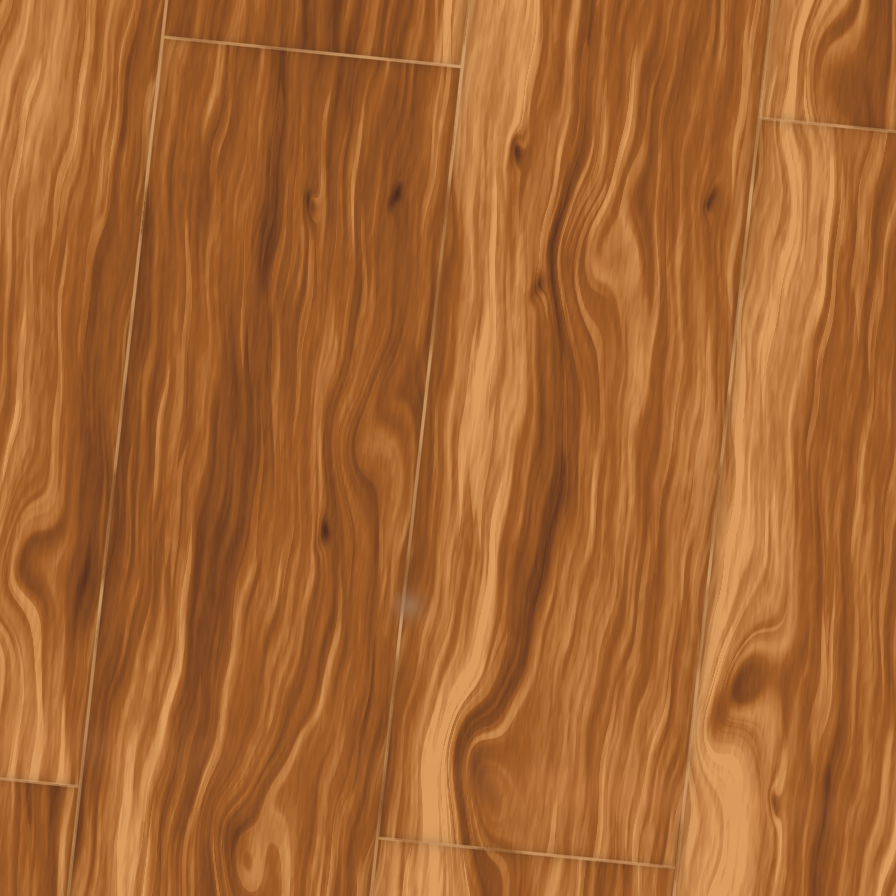
This texture is drawn by a Shadertoy shader. Its source:

```glsl
// Tilted, staggered wooden floor boards with swirling grain, knots and pale seams.

float hash(vec2 p) {
    vec3 q = fract(p.xyx * 0.1031);
    q += dot(q, q.yzx + 33.33);
    return fract((q.x + q.y) * q.z);
}

// Smooth cellular noise, roughly -1 to 1: random cell values blended by distance
float cells(vec2 p) {
    vec2 base = floor(p);
    float sum = 0.0, total = 0.0;
    for (int j = -1; j <= 1; j++)
    for (int i = -1; i <= 1; i++) {
        vec2 cell = base + vec2(i, j);
        vec2 d = cell + vec2(hash(cell), hash(cell + 51.7)) - p;
        float weight = exp(-6.0 * dot(d, d));
        sum += weight * hash(cell + 17.3);
        total += weight;
    }
    return 2.0 * sum / total - 1.0;
}

float bell(float x, float width) {
    return exp(-x * x / (width * width));
}

// Tone -1 is dark heartwood, 0 orange brown, 1 pale sapwood
vec3 woodColor(float tone) {
    vec3 middle = vec3(0.625, 0.36, 0.15);
    return tone < 0.0 ? mix(middle, vec3(0.46, 0.26, 0.13), min(-tone, 1.9))
                      : mix(middle, vec3(0.83, 0.58, 0.34), min(tone, 1.15));
}

float woodTone(float across, float along, float id, float row) {
    float seed = 40.0 * hash(vec2(id, row) + 7.0);
    float x = across * 0.338;
    float grain = x + 0.009 * sin(along * 7.0 + seed)
                + 0.004 * sin(along * 19.0 + x * 30.0 + seed * 2.0)
                + 0.0015 * sin(along * 53.0 + x * 90.0);
    float knotShade = 0.0;

    // Two broad swirls per board, then small dark knots
    for (int k = 0; k < 5; k++) {
        float n = float(k);
        bool broad = k < 2;
        vec2 center = broad
            ? vec2(0.56 - 0.23 * abs(id) + n * (0.256 - 0.09 * id),
                   0.097 + 0.1 * id + n * (0.475 + 0.118 * id))
            : vec2(0.12 + 0.8 * hash(vec2(id, n)), hash(vec2(n + 4.0, id)));
        vec2 size = broad ? vec2(0.042, 0.085) : vec2(0.009, 0.02);
        vec2 d = (vec2(x, along) - center * vec2(0.338, 1.0)) / size;
        d += 0.18 * sin(d.yx * 2.7 + seed + n);
        float r2 = dot(d, d);
        grain += (broad ? 0.062 - 0.02 * n : 0.012) * exp(-r2);
        knotShade += broad ? (1.0 - 0.8 * n) * (0.25 * exp(-0.7 * r2) + 0.8 * exp(-9.0 * r2))
                           : 1.3 * exp(-2.5 * r2);
    }

    // Broad bands, fibres and pores, all following the grain
    float tone = 0.02 + 0.3 * (hash(vec2(id, row)) - 0.5);
    tone += 0.55 * cells(vec2(grain * 22.0 + seed, along * 1.6));
    tone += 0.50 * cells(vec2(grain * 95.0 + seed, along * 4.0));
    tone += 0.28 * cells(vec2(grain * 260.0 + seed, along * 13.0));
    tone += 0.14 * cells(vec2(x * 420.0, along * 60.0));
    tone += 0.07 * sin(grain * 420.0 + 2.0 * sin(along * 9.0));
    float streak = cells(vec2(grain * 150.0, along * 6.0 + seed));
    tone += 0.5 * smoothstep(0.25, 0.65, streak);

    // Pale sapwood band and dark heart streak
    float bandAt = id < 0.0 ? 0.65 : 0.17;
    float local = grain / 0.338;
    tone += (0.15 + 0.6 * min(abs(id), 1.0)) * bell(local - bandAt, 0.14);
    tone += 0.3 * bell(across - 0.95, 0.12) * smoothstep(0.3, 0.9, along);
    tone -= 0.25 * bell(local - bandAt - 0.27, 0.12);
    float broken = smoothstep(-0.5, 0.4, cells(vec2(seed, along * 5.0)));
    tone -= 0.9 * broken * bell(local - bandAt - 0.27, 0.018);
    return tone - knotShade;
}

void mainImage(out vec4 fragColor, in vec2 fragCoord) {
    vec2 uv = fragCoord / iResolution.xy;
    float pixel = 1.0 / iResolution.y;

    // Leaning columns of boards, with end joints staggered by half a length
    float column = (uv.x - 0.11 * uv.y - 0.076) / 0.338;
    float id = floor(column);
    float across = column - id;
    float along = uv.y + 0.1 * uv.x;
    float joint = 0.977 - 0.012 * id - 0.858 * mod(id, 2.0);
    float row = floor((along - joint) / 1.7);

    vec3 color = woodColor(woodTone(across, along, id, row));

    // Thin worn seams with a soft shadow beside them
    float sideGap = min(across, 1.0 - across) * 0.336;
    float endGap = abs(mod(along - joint + 0.85, 1.7) - 0.85);
    float gap = min(sideGap, endGap);
    float wear = 0.62 + 0.4 * cells(uv * 23.0);
    color *= 1.0 - 0.16 * exp(-gap * 180.0);
    float seam = 1.0 - smoothstep(0.0008, 0.0012 + 1.4 * pixel, gap);
    color = mix(color, vec3(0.82, 0.62, 0.42), seam * clamp(wear, 0.25, 0.95));

    // Faint glare across the floor and a dusty smudge
    float glare = bell(uv.y - 0.175 + 0.09 * uv.x, 0.025) * (0.6 + 0.4 * sin(uv.x * 9.0 + 1.5));
    color = mix(color, vec3(0.85, 0.55, 0.33), 0.2 * glare);
    float smudge = bell(length(uv - vec2(0.456, 0.323)), 0.016);
    color = mix(color, vec3(0.66, 0.52, 0.42), 0.55 * smudge);

    fragColor = vec4(color, 1.0);
}
```
